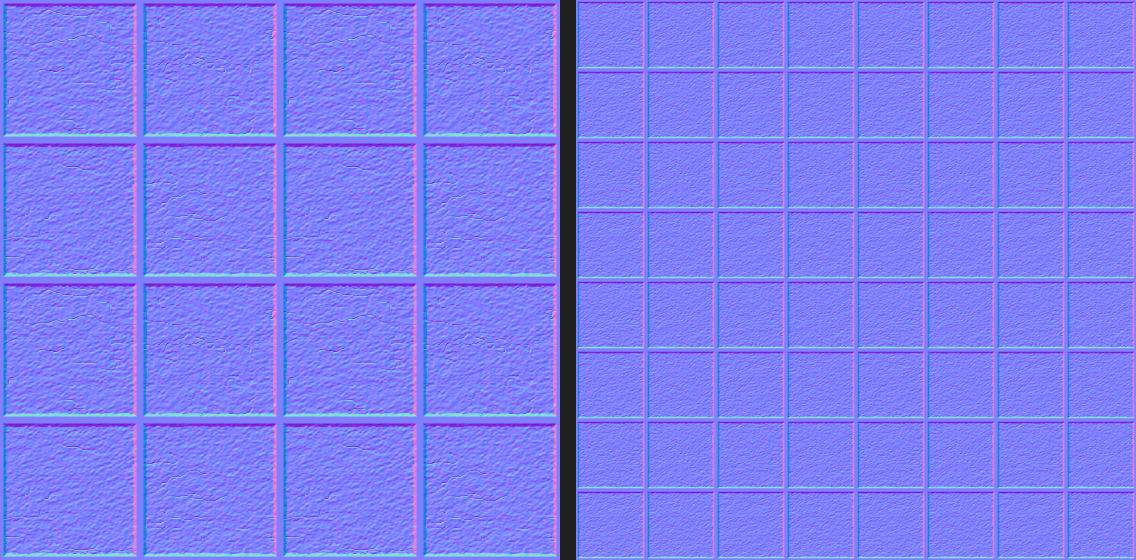
Left: one tile. Right: repeated 2 by 2.
Write a WebGL 2 fragment shader that draws this texture map.

```glsl
#version 300 es
precision highp float;
// Normal map of square bevelled tiles with a finely wrinkled plaster face and flat joints.

uniform vec2 u_resolution;
out vec4 fragColor;

const float TILES = 4.0;         // tiles along each side
const float NOISE_REPEATS = 2.0; // relief spans two tiles, so neighbours differ
const float HALF_TILE = 0.474;   // in tile cells
const float BEVEL_WIDTH = 0.020;
const float SAMPLE_STEP = 0.0011;

float hash(vec2 p) {
    return fract(sin(dot(p, vec2(127.1, 311.7))) * 43758.5453);
}

// Value noise that wraps after a whole number of lattice cells.
float noise(vec2 p, vec2 period, float seed) {
    vec2 i = floor(p);
    vec2 f = p - i;
    vec2 u = f * f * f * (f * (f * 6.0 - 15.0) + 10.0);
    vec2 a = mod(i, period) + seed;
    vec2 b = mod(i + 1.0, period) + seed;
    return mix(mix(hash(a), hash(vec2(b.x, a.y)), u.x),
               mix(hash(vec2(a.x, b.y)), hash(b), u.x), u.y);
}

float wrapNoise(vec2 p, vec2 frequency, float seed) {
    return noise(p * frequency, frequency, seed);
}

// Fine grain, partly sheared so it leans up to the right.
float grain(vec2 p) {
    vec2 sheared = vec2(72.0 * p.x, 108.0 * p.y - 36.0 * p.x);
    float h = 0.00105 * noise(sheared, vec2(72.0, 36.0), 3.0);
    h += 0.00085 * wrapNoise(p, vec2(101.0, 137.0), 17.0);
    h += 0.00080 * wrapNoise(p, vec2(41.0, 67.0), 29.0);
    return h + 0.00080 * wrapNoise(p, vec2(15.0, 29.0), 41.0);
}

// Thin broken ridges along the middle level of a stretched noise.
float crease(vec2 p, vec2 frequency, float seed) {
    float level = wrapNoise(p, frequency, seed) - 0.5;
    level += 0.40 * (wrapNoise(p, frequency * vec2(4.0, 2.0), seed + 7.0) - 0.5);
    level += 0.16 * (wrapNoise(p, frequency * vec2(10.0, 5.0), seed + 9.0) - 0.5);
    float presence = smoothstep(0.45, 0.85, wrapNoise(p, vec2(7.0, 9.0), seed + 13.0));
    presence *= 0.4 + 0.9 * wrapNoise(p, vec2(31.0, 23.0), seed + 19.0);
    float ridge = level / 0.030;
    return presence * exp(-ridge * ridge);
}

float relief(vec2 uv) {
    vec2 p = uv * NOISE_REPEATS;
    float h = grain(p);
    h += 0.0011 * crease(p, vec2(4.0, 11.0), 53.0);
    return h + 0.0008 * crease(p, vec2(6.0, 16.0), 89.0);
}

vec2 reliefSlope(vec2 uv) {
    float h = relief(uv);
    return vec2(relief(uv + vec2(SAMPLE_STEP, 0.0)) - h,
                relief(uv + vec2(0.0, SAMPLE_STEP)) - h) / SAMPLE_STEP;
}

// Slope of the nearest tile side, mitred at the corners.
vec2 bevelSlope(vec2 cell, float blur) {
    vec2 a = abs(cell);
    float sideways = smoothstep(-blur, blur, a.x - a.y);
    return -sign(cell) * vec2(sideways, 1.0 - sideways);
}

// Packs a slope as a colour, with the green axis pointing down.
vec3 encodeNormal(vec2 slope) {
    return normalize(vec3(-slope.x, slope.y, 1.0)) * 0.5 + 0.5;
}

void main() {
    vec2 uv = gl_FragCoord.xy / u_resolution;
    float blur = 0.7 * TILES / min(u_resolution.x, u_resolution.y);
    vec2 cell = fract(uv * TILES) - 0.5;

    // Depth inward from the tile outline
    float depth = HALF_TILE - max(abs(cell.x), abs(cell.y));
    float tile = smoothstep(-blur, blur, depth);

    // Worn inner edge of the bevel
    float wear = wrapNoise(uv * NOISE_REPEATS, vec2(96.0), 61.0) - 0.5;
    float innerEdge = BEVEL_WIDTH + 0.012 * wear;
    float bevel = 1.0 - smoothstep(innerEdge - blur, innerEdge + blur, depth);
    float steepness = mix(1.3, 0.9, clamp(depth / BEVEL_WIDTH, 0.0, 1.0));

    vec2 slope = reliefSlope(uv);
    slope += bevelSlope(cell, blur) * bevel * steepness;
    fragColor = vec4(encodeNormal(slope * tile), 1.0);
}
```
